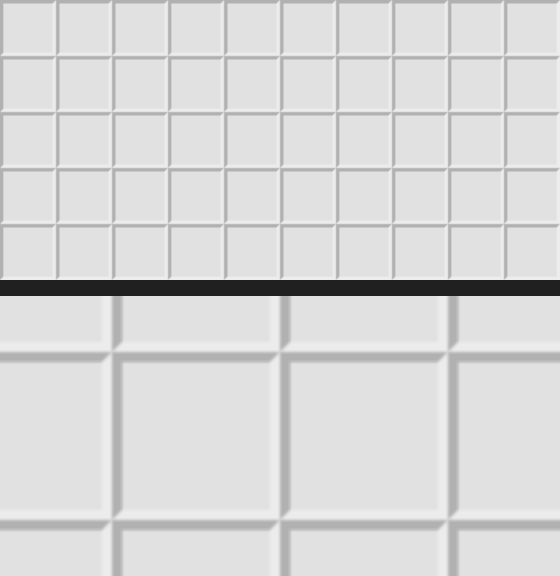
Top, the full canvas; bottom, a detail of the centre.
Reproduce this pattern procedurally as a Shadertoy shader.

```glsl
#define TILE_COUNT vec2(10.0, 5.0)
#define BEVEL_WIDTH 0.06
#define EDGE_SOFTNESS 0.03
#define FACE_COLOR vec3(0.882)
#define SHADE_COLOR vec3(0.695)
#define LIGHT_COLOR vec3(0.925)
#define SAMPLES 6

// Flat face framed by a mitred bevel: dark top and left, light bottom and right.
vec3 sunkenTile(vec2 p) {
    vec2 toEdge = min(p, 1.0 - p);
    float edgeDistance = min(toEdge.x, toEdge.y);
    vec3 bevel = p.y > p.x ? SHADE_COLOR : LIGHT_COLOR;
    return edgeDistance < BEVEL_WIDTH ? bevel : FACE_COLOR;
}

void mainImage(out vec4 fragColor, in vec2 fragCoord) {
    vec2 tilesPerPixel = TILE_COUNT / iResolution.xy;
    vec2 position = fragCoord * tilesPerPixel;
    vec2 filterSize = max(vec2(EDGE_SOFTNESS), tilesPerPixel);

    // Box filter in tile units, kept inside the canvas.
    vec3 sum = vec3(0.0);
    for (int y = 0; y < SAMPLES; y++) {
        for (int x = 0; x < SAMPLES; x++) {
            vec2 offset = (vec2(x, y) + 0.5) / float(SAMPLES) - 0.5;
            vec2 q = position + offset * filterSize;
            q = clamp(q, vec2(0.001), TILE_COUNT - 0.001);
            sum += sunkenTile(fract(q));
        }
    }
    fragColor = vec4(sum / float(SAMPLES * SAMPLES), 1.0);
}
```
